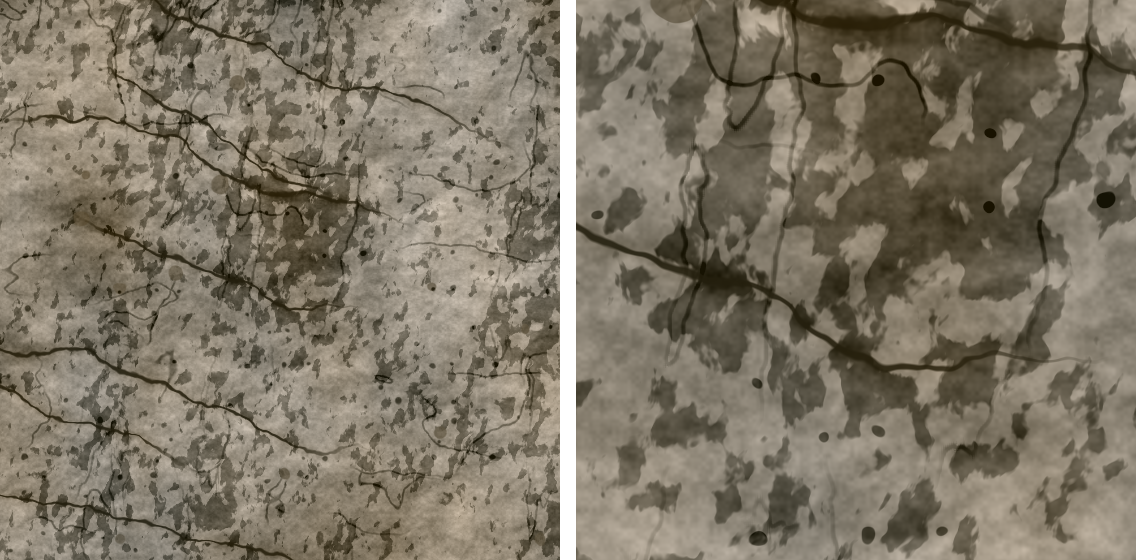
Left: the whole. Right: its middle third, enlarged.
Write a Shadertoy shader that draws this texture.

```glsl
// Weathered pale rock face: speckled mineral grain, leaning dark lichen streaks,
// long descending cracks with stained rims, hairline fissures, round spots and pits.
// A single brightness value is built in layers, then coloured by a warm ramp.

const vec3 DARK_EARTH = vec3(0.17, 0.15, 0.085);
const vec3 PALE_STONE = vec3(0.72, 0.675, 0.61);
const vec3 WARM_SHIFT = vec3(0.035, 0.0, -0.045);
const float DARK_TONE = 0.17;
const float PALE_TONE = 0.72;
const float BASE_TONE = 0.605;
const float FLECK_DEPTH = 0.22;
const float FLECK_LEVEL = 0.415;
const float STREAK_GAIN = 0.65;
const float STREAK_LEAN = 0.16;
const float GRAIN_DEPTH = 0.13;
const float RELIEF_DEPTH = 0.9;
const float CRACK_WIDTH = 0.0045;
const float CRACK_SLOPE = 0.34;
const int CRACK_COUNT = 8;

float hash(vec2 p) {
    return fract(sin(dot(p, vec2(127.1, 311.7))) * 43758.5453);
}

float noise(vec2 p) {
    vec2 i = floor(p), f = fract(p);
    f = f * f * (3.0 - 2.0 * f);
    return mix(mix(hash(i), hash(i + vec2(1, 0)), f.x),
               mix(hash(i + vec2(0, 1)), hash(i + vec2(1, 1)), f.x), f.y);
}

// Layered noise, normalised to a mean of one half
float fbm(vec2 p, int octaves) {
    float sum = 0.0, amp = 0.5, total = 0.0;
    for (int i = 0; i < octaves; i++) {
        sum += amp * noise(p);
        total += amp;
        amp *= 0.5;
        p = mat2(0.96, 0.28, -0.28, 0.96) * p * 2.03 + 17.3;
    }
    return sum / total;
}

// Thin line along the middle contour of a noise field
float hairline(float field, float width, float pixel) {
    float slope = length(vec2(dFdx(field), dFdy(field))) / pixel;
    float d = abs(field - 0.5) / max(slope, 1.5);
    return 1.0 - smoothstep(width * 0.3, width + pixel, d);
}

// Sparse round marks, at most one per grid cell
float dots(vec2 p, float cells, float chance, float maxRadius, float pixel) {
    vec2 id = floor(p * cells);
    vec2 jitter = vec2(hash(id + 3.1), hash(id + 8.7));
    vec2 centre = (id + 0.3 + 0.4 * jitter) / cells;
    float radius = maxRadius * mix(0.45, 1.0, hash(id + 5.9));
    float inside = 1.0 - smoothstep(-pixel, pixel, length(p - centre) - radius);
    return inside * step(hash(id + 1.7), chance);
}

// Long cracks: x = dark core, y = stained rim, z = lit lower lip
vec3 cracks(vec2 p, float pixel) {
    vec3 result = vec3(0.0);
    for (int i = 0; i < CRACK_COUNT; i++) {
        float k = float(i);
        float start = hash(vec2(k, 2.3)) * 0.7 - 0.3;
        float span = mix(0.45, 0.95, hash(vec2(k, 6.1)));
        float along = (p.x - start) / span;
        float taper = smoothstep(0.0, 0.15, along) * smoothstep(1.0, 0.75, along);
        float slope = CRACK_SLOPE * mix(0.5, 1.2, hash(vec2(k, 9.4)));
        float y = (k + 0.6 * hash(vec2(k, 4.8))) / float(CRACK_COUNT) * 1.25 + 0.1;
        y -= slope * p.x;
        y += 0.16 * (fbm(vec2(p.x * 4.0, k * 7.3), 3) - 0.5);
        float d = (p.y - y) * 0.94;
        float strength = mix(0.45, 1.0, hash(vec2(k, 7.7)));
        float width = CRACK_WIDTH * strength * (0.25 + noise(vec2(p.x * 16.0, k * 5.0)));
        float core = 1.0 - smoothstep(width * 0.4, width + pixel, abs(d));
        float rim = exp(-abs(d) / 0.012) * strength;
        float lip = exp(-pow((d + 0.016) / 0.009, 2.0)) * strength;
        result = max(result, taper * vec3(core, rim, lip));
    }
    return result;
}

void mainImage(out vec4 fragColor, in vec2 fragCoord) {
    float pixel = 1.0 / iResolution.y;
    vec2 p = fragCoord * pixel;
    vec2 warp = vec2(fbm(p * 7.0, 5), fbm(p * 7.0 + 31.0, 5)) - 0.5;
    vec2 rough = vec2(fbm(p * 38.0, 3), fbm(p * 38.0 + 53.0, 3)) - 0.5;
    vec2 q = p + 0.05 * warp + 0.012 * rough;

    // Broad shading, sooty smudges and relief lit from above
    float tone = BASE_TONE + 0.28 * (fbm(p * 4.0 + 12.0, 3) - 0.5);
    tone -= 0.13 * smoothstep(0.66, 0.95, noise(p * vec2(6.0, 8.0) + 40.0));
    vec2 bump = q * vec2(13.0, 15.0);
    tone += RELIEF_DEPTH * (fbm(bump, 4) - fbm(bump + vec2(-0.03, 0.09), 4));

    // Mineral grain
    float grain = 0.6 * noise(p * 215.0) + 0.4 * noise(p * 430.0 + 9.0);
    tone += GRAIN_DEPTH * (grain - 0.5) + 0.16 * (fbm(p * 34.0 + 5.0, 4) - 0.5);

    // Dark flecks, crowded into leaning vertical streaks
    float lean = q.x - STREAK_LEAN * p.y;
    float streak = 0.65 * fbm(vec2(lean * 12.0, p.y * 2.0), 4)
                 + 0.35 * fbm(p * 5.0 + 71.0, 3);
    float level = FLECK_LEVEL + STREAK_GAIN * 1.25 * (streak - 0.5);
    float speckle = fbm(vec2(lean * 72.0, p.y * 46.0), 4);
    float fleck = 1.0 - smoothstep(level - 0.05, level + 0.05, speckle);
    tone -= FLECK_DEPTH * fleck;

    // Vertical fibres inside streaks, and wandering hairline fissures
    float fibre = hairline(fbm(vec2(lean * 26.0, q.y * 4.0 + 20.0), 3), 0.0016, pixel);
    tone -= 0.17 * fibre * smoothstep(0.46, 0.6, streak);
    float sideways = hairline(fbm(vec2(q.x * 3.0 + q.y, q.y * 8.0) + 14.0, 3), 0.0012, pixel);
    float upright = hairline(fbm(vec2(lean * 6.0, q.y * 2.5) + 60.0, 3), 0.0013, pixel);
    float broken = smoothstep(0.38, 0.6, noise(p * 9.0 + 25.0));
    tone -= 0.22 * broken * max(sideways, upright);

    // Brown lichen discs and black pits
    vec2 ragged = p + 0.009 * rough;
    float disc = dots(ragged, 11.0, 0.13, 0.017, pixel);
    tone = mix(tone, 0.36 + 0.1 * (grain - 0.5), 0.75 * disc);
    tone -= 0.3 * dots(ragged + 0.37, 30.0, 0.11, 0.0058, pixel);

    // Main cracks
    vec3 crack = cracks(p + 0.018 * warp + 0.016 * rough, pixel);
    tone += 0.07 * crack.z - 0.16 * crack.y * (0.5 + fleck);
    tone = mix(tone, 0.14, 0.88 * crack.x);

    // Warm ramp with cooler grey patches
    float ramp = clamp((tone - DARK_TONE) / (PALE_TONE - DARK_TONE), -0.15, 1.2);
    vec3 colour = mix(DARK_EARTH, PALE_STONE, ramp);
    float warmth = 1.6 * (fbm(p * vec2(6.0, 3.0) + 90.0, 3) - 0.5) + 0.4 * crack.y + 0.3 * disc;
    colour += WARM_SHIFT * warmth;
    fragColor = vec4(clamp(colour, 0.0, 1.0), 1.0);
}
```
